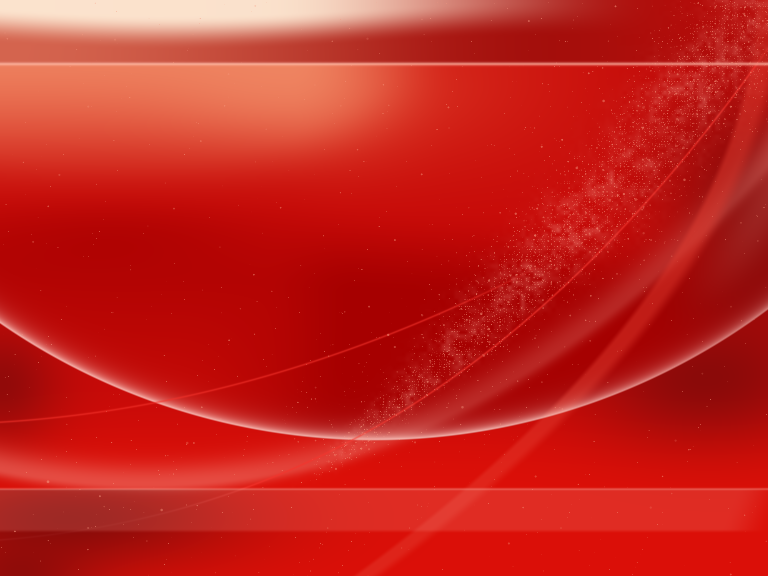
Write a WebGL 1 fragment shader that draws this background.

```glsl
precision highp float;
// Glossy red backdrop: glowing bowl rim, glass bars, curved ribbons and drifting sparkles.
uniform vec2 u_resolution;

const vec3 RED = vec3(0.78, 0.04, 0.03);
const vec3 BRIGHT_RED = vec3(0.86, 0.06, 0.03);
const vec3 DEEP_RED = vec3(0.65, 0.0, 0.0);
const vec3 MAROON = vec3(0.43, 0.04, 0.04);
const vec3 SALMON = vec3(0.95, 0.57, 0.42);
const vec3 PINK = vec3(0.96, 0.62, 0.57);
const vec3 CREAM = vec3(1.0, 0.96, 0.88);

float hash(vec2 p) {
  return fract(sin(dot(p, vec2(127.1, 311.7))) * 43758.5453);
}

float noise(vec2 p) {
  vec2 i = floor(p), f = fract(p);
  f = f * f * (3.0 - 2.0 * f);
  return mix(mix(hash(i), hash(i + vec2(1.0, 0.0)), f.x),
             mix(hash(i + vec2(0.0, 1.0)), hash(i + 1.0), f.x), f.y);
}

float bell(float d, float width) {
  return exp(-d * d / (width * width));
}

// Soft elliptical spot
float spot(vec2 p, vec2 center, vec2 size) {
  vec2 d = (p - center) / size;
  return exp(-dot(d, d));
}

// Height of a cubic curve c.x + c.y x + c.z x^2 + c.w x^3
float cubic(float x, vec4 c) {
  return c.x + x * (c.y + x * (c.z + x * c.w));
}

// Distance to a cubic curve, corrected for its slope
float curveDistance(vec2 p, vec4 c) {
  float slope = c.y + p.x * (2.0 * c.z + 3.0 * c.w * p.x);
  return (p.y - cubic(p.x, c)) / sqrt(1.0 + slope * slope);
}

// One jittered dot per grid cell, kept with the given probability
float specks(vec2 p, float cells, float density) {
  vec2 id = floor(p * cells);
  vec2 center = 0.3 + 0.4 * vec2(hash(id + 3.1), hash(id + 17.7));
  float radius = mix(0.12, 0.3, hash(id + 41.3));
  float dotMask = 1.0 - smoothstep(radius * 0.3, radius, length(fract(p * cells) - center));
  return dotMask * step(hash(id + 8.9), density) * mix(0.3, 1.0, hash(id + 29.5));
}

// Light inside the bowl
vec3 bowlColor(vec2 p) {
  vec3 c = mix(DEEP_RED, RED, smoothstep(0.52, 0.68, p.y + 0.05 * p.x));
  c = mix(c, vec3(0.85, 0.18, 0.12), 0.8 * smoothstep(0.58, 0.86, p.y) * smoothstep(1.25, 0.6, p.x));
  c = mix(c, BRIGHT_RED, 0.5 * smoothstep(0.6, 0.3, p.x) * smoothstep(0.55, 0.3, p.y));
  c = mix(c, RED, 0.4 * smoothstep(0.62, 0.45, p.x) * bell(p.y - 0.5, 0.25));
  float lens = smoothstep(0.76, 0.6, length((p - vec2(0.2, 1.12)) * vec2(1.0, 1.5)));
  float sheen = smoothstep(0.62, 0.92, p.y) * smoothstep(0.8, 0.5, p.x);
  c = mix(c, SALMON, sheen * mix(0.35, 0.85, lens));
  c = mix(c, SALMON, 0.4 * spot(p, vec2(0.5, 0.84), vec2(0.2, 0.08)));
  return mix(c, DEEP_RED, 0.5 * spot(p, vec2(0.2, 0.59), vec2(0.25, 0.06)));
}

// Red field below the bowl
vec3 floorColor(vec2 p) {
  vec3 c = mix(RED, BRIGHT_RED, smoothstep(0.35, 0.15, p.y));
  c = mix(c, MAROON, 0.65 * spot(p, vec2(1.22, 0.34), vec2(0.2, 0.11)));
  return mix(c, MAROON, 0.6 * spot(p, vec2(0.0, 0.33), vec2(0.1, 0.1)));
}

void main() {
  vec2 p = gl_FragCoord.xy / u_resolution * vec2(4.0 / 3.0, 1.0);
  float rim = 1.142 - length(p - vec2(0.65, 1.378));
  float inside = smoothstep(-0.002, 0.002, rim);
  vec3 color = mix(floorColor(p), bowlColor(p), inside);

  // Shadowed right side and the broad pink sweep
  color = mix(color, MAROON, 0.7 * spot(p, vec2(1.32, 0.64), vec2(0.16, 0.22)));
  float sweep = curveDistance(p, vec4(0.185, -0.2, 0.37, 0.06));
  float sweepGlow = bell(sweep, sweep < 0.0 ? 0.014 : 0.035);
  color = mix(color, PINK, sweepGlow * mix(0.42, 0.24, smoothstep(0.3, 0.8, p.x)));

  // Ribbon falling from the upper right
  float ribbonX = 0.64 + p.y * (1.37 - 0.67 * p.y);
  float ribbon = (p.x - ribbonX) * 0.7;
  color = mix(color, vec3(0.9, 0.24, 0.19), 0.45 * smoothstep(-0.022, -0.012, ribbon) * smoothstep(0.02, 0.0, ribbon));
  color = mix(color, PINK, 0.2 * bell(ribbon - 0.06, 0.035) * smoothstep(0.4, 0.7, p.y));

  // Rim light
  float rimGlow = inside * (0.55 * exp(-max(rim, 0.0) / 0.016) + 0.4 * exp(-max(rim, 0.0) / 0.006));
  color = mix(color, vec3(1.0, 0.82, 0.79), rimGlow * mix(1.0, 0.7, smoothstep(0.8, 1.3, p.x)));

  // Hairline arcs
  float upperArc = bell(curveDistance(p, vec4(0.267, 0.06, 0.245, 0.0)), 0.0018);
  float lowerArc = bell(curveDistance(p, vec4(0.0625, 0.08, 0.26, 0.12)), 0.0018);
  color = mix(color, vec3(0.96, 0.2, 0.17), 0.55 * upperArc * smoothstep(1.0, 0.75, p.x) + 0.6 * lowerArc);

  // Lower glass bar
  float lowBar = smoothstep(0.152, 0.149, p.y);
  color = mix(color, MAROON, lowBar * 0.75 * spot(p, vec2(0.12, 0.1), vec2(0.3, 0.09)));
  color = mix(color, MAROON, 0.6 * spot(p, vec2(0.03, 0.0), vec2(0.13, 0.06)));
  float glass = lowBar * smoothstep(0.074, 0.082, p.y) * smoothstep(1.34, 1.25, p.x + 0.4 * (0.08 - p.y));
  color = mix(color, PINK, 0.2 * glass + 0.4 * bell(p.y - 0.151, 0.002));

  // Upper glass bar
  float topBar = smoothstep(0.888, 0.891, p.y);
  vec3 barColor = mix(vec3(0.82, 0.38, 0.3), vec3(0.62, 0.05, 0.04), smoothstep(0.0, 1.0, p.x));
  float shine = smoothstep(0.925, 0.985, p.y + 0.012 * sin(p.x * 5.0)) * smoothstep(1.18, 0.45, p.x);
  barColor = mix(barColor, CREAM, 0.95 * shine);
  color = mix(color, barColor, topBar * mix(0.9, 0.35, smoothstep(0.9, 1.33, p.x)));
  color = mix(color, vec3(1.0, 0.75, 0.68), 0.65 * bell(p.y - 0.889, 0.003));

  // Sparkle stream, dense at its core and sparse around it
  float stream = (p.x - (0.33 + p.y * (1.3 - 0.31 * p.y))) * 0.7;
  float ends = smoothstep(0.14, 0.26, p.y);
  float core = bell(stream, mix(0.018, 0.058, smoothstep(0.2, 0.6, p.y))) * ends;
  float halo = bell(stream, 0.15) * ends;
  float dust = core * noise(p * 45.0) * noise(p * 130.0 + 7.0);
  color = mix(color, PINK, 0.5 * dust);
  for (int i = 0; i < 4; i++) {
    float layer = float(i);
    float density = core * (0.65 - 0.15 * layer) + halo * 0.045;
    float sparkle = specks(p + 0.37 * layer, 230.0 - 48.0 * layer, density);
    color = mix(color, vec3(0.97, 0.6, 0.5), 0.6 * sparkle);
  }
  gl_FragColor = vec4(color, 1.0);
}
```
